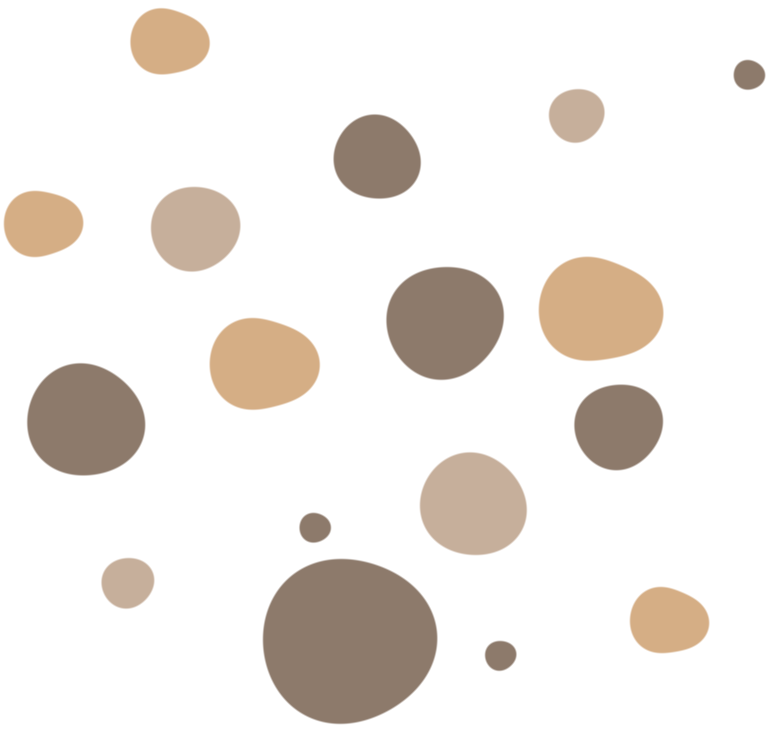
Reproduce this pattern procedurally as a WebGL 2 fragment shader.

```glsl
#version 300 es
precision highp float;
// Flat, egg-shaped pebbles in brown, tan and beige scattered over white.

uniform vec2 u_resolution;
out vec4 fragColor;

// Lengths are in units of the canvas height.
const int COUNT = 17;
const float LATTICE_STEP = 4.0;   // columns moved per row
const float LATTICE_START = 7.0;  // column of the lowest pebble
const float JITTER = 0.03;
const float EDGE_SOFTNESS = 0.0017;

const vec3 PAPER = vec3(1.0);
const vec3 COLOURS[3] = vec3[](
    vec3(0.553, 0.478, 0.420),    // brown
    vec3(0.837, 0.682, 0.522),    // tan
    vec3(0.778, 0.686, 0.608));   // beige

// Per colour: stretch, pointedness, spread of tilt in radians.
const vec3 SHAPES[3] = vec3[](
    vec3(0.030, 0.027, 0.50),
    vec3(0.100, 0.048, 0.12),
    vec3(0.032, 0.022, 0.60));

// Mean radius and colour index of each pebble, from the bottom row up.
const float RADII[COUNT] = float[](
    0.115, 0.0207, 0.049, 0.035, 0.0207, 0.071, 0.059, 0.078, 0.068,
    0.078, 0.077, 0.049, 0.059, 0.058, 0.037, 0.0207, 0.049);
const int KINDS[COUNT] = int[](
    0, 0, 1, 2, 0, 2, 0, 0, 1, 0, 1, 1, 2, 0, 2, 0, 1);

// One pebble per row and column, spread evenly, then nudged off the lattice.
vec2 pebbleCentre(float index, float radius, vec2 canvas) {
    float last = float(COUNT) - 1.0;
    float column = mod(LATTICE_STEP * index + LATTICE_START, float(COUNT));
    vec2 margin = vec2(1.1 * radius + 0.003);
    vec2 centre = mix(margin, canvas - margin, vec2(column, index) / last);
    vec2 nudge = JITTER * sin(index * vec2(5.1, 3.7) - vec2(0.0, 1.5));
    return clamp(centre + nudge, margin, canvas - margin);
}

// Approximate signed distance to a rounded egg whose tip points along tilt.
float pebbleDistance(vec2 offset, float radius, vec2 shape, float tilt) {
    float angle = atan(offset.y, offset.x + 1e-6) - tilt;
    float outline = 1.0 + shape.x * cos(2.0 * angle) + shape.y * cos(3.0 * angle);
    return length(offset) - radius * outline;
}

void main() {
    vec2 canvas = vec2(u_resolution.x / u_resolution.y, 1.0);
    vec2 point = gl_FragCoord.xy / u_resolution.y;
    float softness = max(EDGE_SOFTNESS, 0.7 / u_resolution.y);

    vec3 colour = PAPER;
    for (int i = 0; i < COUNT; i++) {
        float index = float(i);
        vec3 shape = SHAPES[KINDS[i]];
        float tilt = shape.z * sin(index * 2.3 + 0.2);
        vec2 offset = point - pebbleCentre(index, RADII[i], canvas);
        float dist = pebbleDistance(offset, RADII[i], shape.xy, tilt);
        float cover = 1.0 - smoothstep(-softness, softness, dist);
        colour = mix(colour, COLOURS[KINDS[i]], cover);
    }
    fragColor = vec4(colour, 1.0);
}
```
